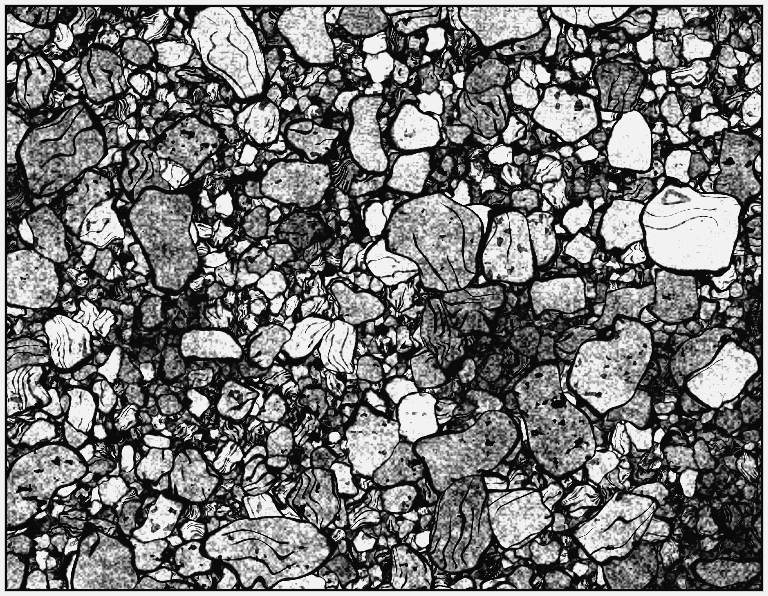
This texture is drawn by a WebGL 2 fragment shader. Its source:

```glsl
#version 300 es
precision highp float;
// A thin section of crushed rock in grey tones: four sizes of rounded grains
// are scattered on jittered grids and painted from tiny to large, each with
// an ink rim, pits, cleavage cracks and stipple; a ruled frame surrounds it.
uniform vec2 u_resolution;
out vec4 fragColor;

const float INK = 0.04;

struct Grain {
    float depth;  // distance inside the rim, negative outside
    vec2 id;      // cell that owns the grain
    vec2 local;   // position along its long and short axes
};

float hash(vec2 p) {
    return fract(sin(dot(p, vec2(127.1, 311.7))) * 43758.5);
}

float noise(vec2 p) {
    vec2 i = floor(p), f = fract(p);
    f = f * f * (3.0 - 2.0 * f);
    float low = mix(hash(i), hash(i + vec2(1, 0)), f.x);
    float high = mix(hash(i + vec2(0, 1)), hash(i + vec2(1, 1)), f.x);
    return mix(low, high, f.y);
}

float fbm(vec2 p) {
    return 0.55 * noise(p) + 0.3 * noise(p * 2.1 + 7.3) + 0.15 * noise(p * 4.3 + 3.1);
}

mat2 rotation(float a) {
    return mat2(cos(a), -sin(a), sin(a), cos(a));
}

// Nearest grain; neighbours are parted halfway between their rims.
Grain findGrain(vec2 p, float size, float chance, float radius, float seed) {
    vec2 q = p / size;
    q += 0.32 * (vec2(noise(q * 2.3 + seed), noise(q * 2.3 + seed + 31.0)) - 0.5);
    q += 0.10 * (vec2(noise(q * 6.0 + seed), noise(q * 6.0 + seed + 17.0)) - 0.5);
    float nearest = 2.0, second = 2.0;
    vec2 id = vec2(0), local = vec2(0);
    for (int y = -1; y <= 1; y++) {
        for (int x = -1; x <= 1; x++) {
            vec2 cell = floor(q) + vec2(x, y);
            vec2 key = cell + seed;
            if (hash(key + 5.7) > chance) continue;
            vec2 centre = cell + 0.5 + 0.75 * (vec2(hash(key), hash(key + 9.2)) - 0.5);
            vec2 v = rotation(1.0 + 2.4 * (hash(key + 2.9) - 0.5)) * (q - centre);
            float stretch = mix(1.0, 1.45, hash(key + 4.4));
            vec2 a = abs(v * vec2(1.0 / stretch, stretch * 0.9)) + 0.0001;
            float power = mix(1.9, 3.4, hash(key + 6.1));
            float d = pow(pow(a.x, power) + pow(a.y, power), 1.0 / power);
            d -= radius * mix(0.7, 1.15, hash(key + 8.3));
            if (d < nearest) {
                second = nearest;
                nearest = d;
                id = key;
                local = v;
            } else {
                second = min(second, d);
            }
        }
    }
    return Grain(min(-nearest, 0.5 * (second - nearest)) * size, id, local);
}

// Grey of a grain's face: own tone, mottling, dark pits, parallel cracks.
float grainFace(vec2 p, Grain g, float size) {
    float tone = mix(0.46, 1.14, hash(g.id + 13.0));
    tone += 0.5 * (fbm(p * 26.0 + g.id) - 0.5);
    float pitted = mix(0.83, 0.60, hash(g.id + 21.0));
    tone -= 0.6 * smoothstep(pitted, pitted + 0.07, fbm(p * 62.0 + g.id * 3.0));
    float spacing = mix(3.5, 9.0, hash(g.id + 27.0));
    float wave = g.local.y * spacing + 1.3 * noise(g.local * 4.0 + g.id);
    float lineDist = abs(fract(wave) - 0.5) / spacing * size;
    float broken = smoothstep(0.42, 0.55, noise(g.local * vec2(3.0, 8.0) + g.id * 2.0));
    float cracked = step(0.5, hash(g.id + 33.0)) * broken;
    return tone - 0.75 * cracked * (1.0 - smoothstep(0.0006, 0.0028, lineDist));
}

// Paints one size of grain, with a dark rim of uneven width, over the grey below.
float paintGrains(float below, vec2 p, float size, float chance, float radius,
                  float rim, float shade, float seed) {
    Grain g = findGrain(p, size, chance, radius, seed);
    float aa = 0.7 / u_resolution.y;
    float width = rim * mix(0.3, 1.7, noise(p * 24.0 + seed));
    float halo = smoothstep(-width - aa, -width + aa, g.depth);
    float body = smoothstep(0.0008 - aa, 0.0022 + aa, g.depth);
    return mix(mix(below, INK, halo), grainFace(p, g, size) * shade, body);
}

// 1 inside a rectangle inset from the canvas edge, 0 outside.
float insetMask(vec2 p, vec2 extent, float inset) {
    vec2 m = min(p, extent - p);
    float aa = 0.5 / u_resolution.y;
    return smoothstep(inset - aa, inset + aa, min(m.x, m.y));
}

void main() {
    vec2 p = gl_FragCoord.xy / u_resolution.y;
    vec2 extent = vec2(u_resolution.x / u_resolution.y, 1.0);

    // Murky zones dim the fine debris more than the large grains.
    float murk = smoothstep(0.52, 0.74, fbm(p * vec2(3.4, 2.8) + 11.0));
    float grey = mix(0.05, 0.5, smoothstep(0.4, 0.75, fbm(p * 70.0)));
    grey = paintGrains(grey, p, 0.026, 0.95, 0.50, 0.001, 1.0 - 0.65 * murk, 3.0);
    grey = paintGrains(grey, p, 0.050, 0.72, 0.42, 0.003, 1.0 - 0.50 * murk, 41.0);
    grey = paintGrains(grey, p, 0.092, 0.50, 0.42, 0.004, 1.0 - 0.35 * murk, 83.0);
    grey = paintGrains(grey, p, 0.160, 0.42, 0.38, 0.005, 1.0 - 0.20 * murk, 127.0);

    // Printed stipple, then a contrast lift.
    float stipple = 0.6 * noise(p * 330.0) + 0.4 * noise(p * 170.0 + 19.0) - 0.5;
    grey += stipple * mix(0.25, 1.0, smoothstep(0.05, 0.4, grey));
    grey = clamp(0.5 + 1.12 * (grey - 0.5), 0.04, 0.95);

    // White margin and black rule.
    grey = mix(INK, grey, insetMask(p, extent, 0.012));
    grey = mix(0.95, grey, insetMask(p, extent, 0.008));
    fragColor = vec4(vec3(grey), 1.0);
}
```
